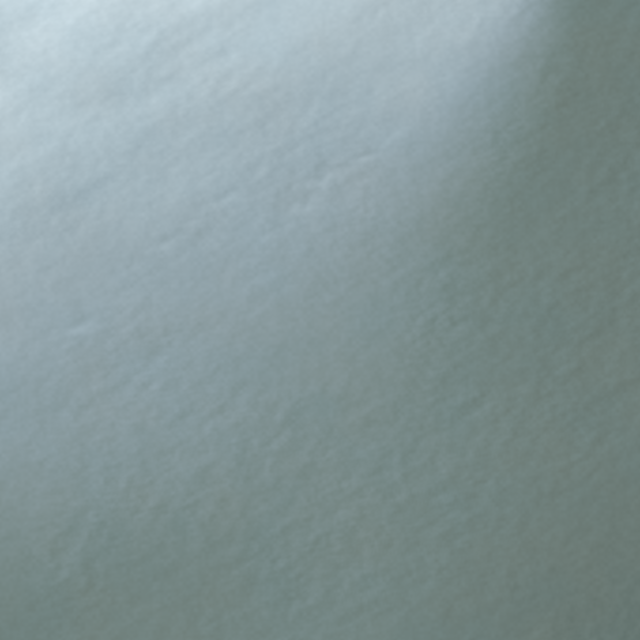
This texture is drawn by a Shadertoy shader. Its source:

```glsl
const float SLOPE = 0.5;   // angle of the ripples and creases, in radians

float hash(vec2 p) {
    return fract(sin(dot(p, vec2(127.1, 311.7))) * 43758.5453);
}

float noise(vec2 p) {
    vec2 cell = floor(p);
    vec2 f = fract(p);
    f = f * f * (3.0 - 2.0 * f);
    float low = mix(hash(cell), hash(cell + vec2(1.0, 0.0)), f.x);
    float high = mix(hash(cell + vec2(0.0, 1.0)), hash(cell + vec2(1.0, 1.0)), f.x);
    return mix(low, high, f.y);
}

float fbm(vec2 p) {
    float sum = 0.0;
    float weight = 0.5;
    for (int i = 0; i < 4; i++) {
        sum += weight * noise(p);
        p = mat2(0.8, 0.6, -0.6, 0.8) * p * 2.03 + 17.3;
        weight *= 0.5;
    }
    return sum;
}

vec2 rotate(vec2 p, float angle) {
    float c = cos(angle);
    float s = sin(angle);
    return vec2(c * p.x + s * p.y, c * p.y - s * p.x);
}

// Side-lit slope of a noise height field
float relief(vec2 p, float scale) {
    vec2 toLight = vec2(-0.25, 0.4);
    return fbm(p * scale) - fbm(p * scale + toLight);
}

// Sheen from the upper left, falling off across a diagonal edge
float sheenTone(vec2 uv, float shade) {
    float s = uv.y - 0.38 * uv.x;
    float lit = 0.54 + 0.17 * s + 0.135 * s * s;
    float dark = 0.552 - 0.058 * smoothstep(0.45, 1.0, uv.x);
    float floorShade = 0.028 * (1.0 - smoothstep(0.0, 0.35, uv.y));
    return mix(lit, dark, shade) - floorShade;
}

// Short soft dents, bright on one flank and dark on the other
float creases(vec2 uv) {
    float sum = 0.0;
    for (int i = 0; i < 12; i++) {
        float id = float(i);
        float along = (id + hash(vec2(id, 1.0))) / 12.0;
        vec2 center = vec2(0.12 + 0.5 * along, 0.54 + 0.27 * along);
        center.y += 0.16 * (hash(vec2(id, 2.0)) - 0.5);
        vec2 p = rotate(uv - center, SLOPE * (0.5 + hash(vec2(id, 3.0))));
        p /= mix(0.6, 1.3, hash(vec2(id, 4.0))) * vec2(0.036, 0.011);
        p.y += 1.2 * (noise(uv * 50.0) - 0.5);
        float strength = 0.3 + 0.7 * hash(vec2(id, 5.0));
        sum += strength * (0.3 - p.y) * exp(-dot(p, p));
    }
    return sum;
}

// Green-grey in shadow, blue-grey in light
vec3 toneColor(float tone) {
    float red = tone - mix(0.06, 0.07, smoothstep(0.47, 0.53, tone));
    float blue = tone + mix(-0.02, 0.03, smoothstep(0.46, 0.68, tone));
    return vec3(red, tone, blue);
}

void mainImage(out vec4 fragColor, in vec2 fragCoord) {
    vec2 uv = fragCoord / iResolution.xy;
    vec2 warped = uv + 0.08 * (vec2(fbm(uv * 5.0), fbm(uv * 5.0 + 31.0)) - 0.47);

    // Broad light, with a tighter edge towards the top
    float edge = warped.x - 0.79 + 0.55 * (1.0 - warped.y);
    float spread = mix(0.26, 0.15, smoothstep(0.4, 1.0, uv.y));
    float shade = smoothstep(-0.6 * spread, spread, edge);
    float tone = sheenTone(uv, shade);

    // Long ripples, strongest in the bright corner
    vec2 grainwise = rotate(warped, SLOPE);
    float corner = smoothstep(0.35, 1.1, uv.y - 0.45 * uv.x);
    float ripple = fbm(grainwise * vec2(5.0, 16.0)) - 0.47;
    tone += ripple * mix(0.035, 0.15, corner) * (1.0 - 0.6 * shade);

    // Fine skin: dents, grain and creases
    float patches = mix(0.4, 1.3, noise(uv * 9.0 + 4.0));
    tone += 0.055 * patches * relief(rotate(uv, SLOPE) * vec2(0.7, 1.0), 55.0);
    tone += 0.017 * (noise(uv * 170.0) - 0.5);
    tone += 0.06 * creases(uv);

    // Faint warm and cool blotches
    float tint = fbm(uv * 14.0 + 8.0) - 0.47;
    vec3 color = toneColor(tone) + tint * vec3(0.016, 0.0, -0.01);
    fragColor = vec4(clamp(color, 0.0, 1.0), 1.0);
}
```
